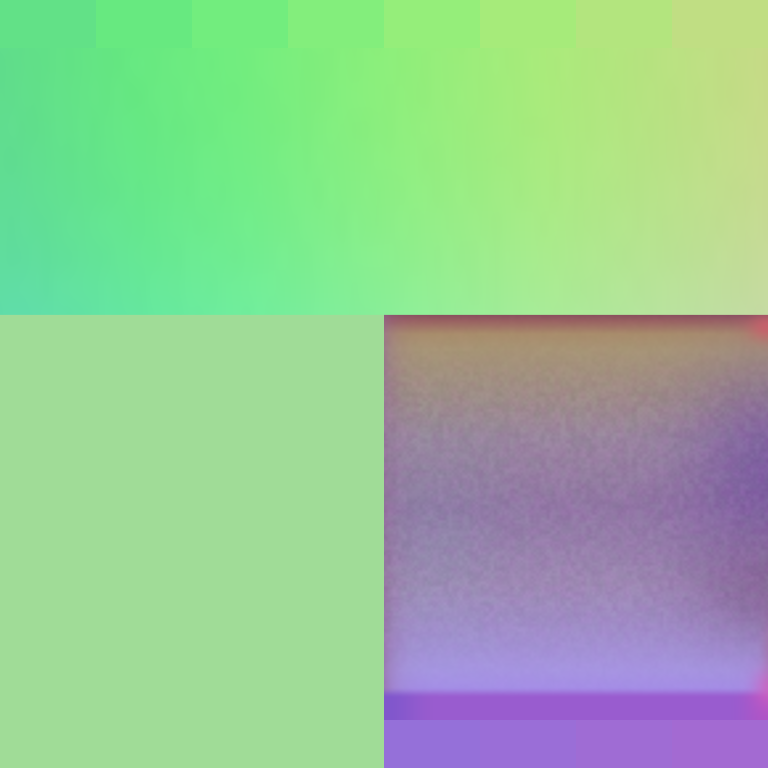
Write a WebGL 1 fragment shader that draws this texture map.

```glsl
precision highp float;
uniform vec2 u_resolution;

const float SPLIT_X = 0.5;
const float HORIZON = 0.590;
const float STRIP = 0.0625;
const float BAND_TOP = 0.098;

float hash(vec2 p) {
  vec3 q = fract(vec3(p.xyx) * 0.1031);
  q += dot(q, q.yzx + 33.33);
  return fract((q.x + q.y) * q.z);
}

float valueNoise(vec2 p) {
  vec2 cell = floor(p);
  vec2 f = fract(p);
  f = f * f * (3.0 - 2.0 * f);
  float low = mix(hash(cell), hash(cell + vec2(1.0, 0.0)), f.x);
  float high = mix(hash(cell + vec2(0.0, 1.0)), hash(cell + 1.0), f.x);
  return mix(low, high, f.y);
}

// Antialiased step, one pixel wide
float edge(float at, float value, float pixel) {
  return clamp((value - at) / pixel + 0.5, 0.0, 1.0);
}

// Linear blend towards the next gradient stop
vec3 stop(vec3 base, vec3 next, float from, float to, float t) {
  return mix(base, next, clamp((t - from) / (to - from), 0.0, 1.0));
}

// Soft spot with separate radii
float glow(vec2 p, vec2 center, vec2 radius) {
  vec2 d = (p - center) / radius;
  return exp(-dot(d, d));
}

// Green to yellow hue sweep
vec3 sweep(float x) {
  vec3 c = vec3(0.375, 0.865, 0.545);
  c = stop(c, vec3(0.400, 0.910, 0.505), 0.0, 0.17, x);
  c = stop(c, vec3(0.445, 0.930, 0.495), 0.17, 0.31, x);
  c = stop(c, vec3(0.560, 0.935, 0.480), 0.31, 0.52, x);
  c = stop(c, vec3(0.665, 0.920, 0.480), 0.52, 0.71, x);
  return stop(c, vec3(0.775, 0.855, 0.525), 0.71, 1.0, x);
}

vec3 upperField(vec2 p, float pixel) {
  float depth = clamp((0.9375 - p.y) / (0.9375 - HORIZON), 0.0, 1.0);
  float slant = depth * 0.035 * (1.0 - p.x);
  vec3 c = sweep(p.x - slant);
  c.b += 0.105 * depth * depth + 0.01 * depth;
  c += 0.008 * (valueNoise(p * vec2(65.0, 24.0)) - 0.5);
  float column = (floor(p.x * 8.0) + 0.5) / 8.0;
  return mix(c, sweep(column), edge(1.0 - STRIP, p.y, pixel));
}

// Vertical ramp from red lip through mauve to lavender
vec3 panelRamp(float y) {
  vec3 c = vec3(0.645, 0.555, 0.900);
  c = stop(c, vec3(0.650, 0.580, 0.880), 0.105, 0.127, y);
  c = stop(c, vec3(0.630, 0.550, 0.790), 0.127, 0.180, y);
  c = stop(c, vec3(0.615, 0.530, 0.700), 0.180, 0.240, y);
  c = stop(c, vec3(0.570, 0.465, 0.645), 0.240, 0.340, y);
  c = stop(c, vec3(0.600, 0.520, 0.620), 0.340, 0.430, y);
  c = stop(c, vec3(0.620, 0.545, 0.530), 0.430, 0.485, y);
  c = stop(c, vec3(0.655, 0.580, 0.460), 0.485, 0.545, y);
  c = stop(c, vec3(0.660, 0.550, 0.420), 0.545, 0.565, y);
  c = stop(c, vec3(0.600, 0.380, 0.380), 0.565, 0.582, y);
  return stop(c, vec3(0.540, 0.310, 0.370), 0.582, HORIZON, y);
}

vec3 panel(vec2 p, float pixel) {
  float x = (p.x - SPLIT_X) / (1.0 - SPLIT_X);
  vec3 c = panelRamp(p.y);

  // Side tints
  c += vec3(-0.015, 0.025, 0.005) * glow(p, vec2(0.56, 0.30), vec2(0.09, 0.15));
  c = mix(c, vec3(0.58, 0.41, 0.59), 0.6 * exp(-x * 32.0));
  c = mix(c, vec3(0.48, 0.35, 0.63), 0.85 * glow(p, vec2(1.01, 0.38), vec2(0.11, 0.13)));
  c = mix(c, vec3(0.52, 0.39, 0.58), 0.75 * glow(p, vec2(1.01, 0.24), vec2(0.10, 0.07)));

  // Fine grain, strongest in the middle
  float grain = valueNoise(p * 150.0) + 0.6 * valueNoise(p * 290.0 + 17.0) - 0.8;
  float tint = valueNoise(p * 120.0 + 53.0) - 0.5;
  float body = smoothstep(0.10, 0.24, p.y) * (1.0 - smoothstep(0.46, 0.58, p.y));
  c += (0.035 * grain + vec3(0.02, -0.025, 0.015) * tint) * (0.2 + 0.8 * body);

  // Purple band and stepped strip
  vec3 band = mix(vec3(0.50, 0.34, 0.80), vec3(0.60, 0.36, 0.81), smoothstep(0.0, 0.14, x));
  band = mix(band, vec3(0.68, 0.33, 0.78), smoothstep(0.90, 1.0, x));
  c = mix(band, c, smoothstep(BAND_TOP - 0.007, BAND_TOP + 0.008, p.y));

  // Hot corners
  c = mix(c, vec3(0.80, 0.37, 0.42), 0.85 * glow(p, vec2(1.0, 0.574), vec2(0.025, 0.018)));
  c = mix(c, vec3(0.82, 0.38, 0.76), 0.85 * glow(p, vec2(1.005, 0.105), vec2(0.022, 0.025)));
  c = mix(c, vec3(0.66, 0.42, 0.62), 0.6 * glow(p, vec2(1.005, 0.155), vec2(0.012, 0.04)));

  float block = floor(x * 4.0) / 3.0;
  vec3 strip = mix(vec3(0.585, 0.440, 0.850), vec3(0.640, 0.415, 0.825), block);
  return mix(strip, c, edge(STRIP, p.y, pixel));
}

void main() {
  vec2 p = gl_FragCoord.xy / u_resolution;
  vec2 pixel = 1.0 / u_resolution;
  vec3 flatGreen = vec3(0.627, 0.863, 0.592);
  vec3 lower = mix(flatGreen, panel(p, pixel.y), edge(SPLIT_X, p.x, pixel.x));
  vec3 color = mix(lower, upperField(p, pixel.y), edge(HORIZON, p.y, pixel.y));
  gl_FragColor = vec4(color, 1.0);
}
```
